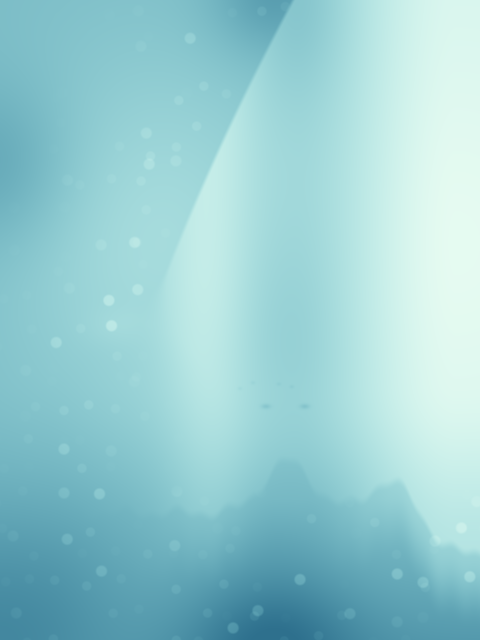
A Shadertoy shader for this background:

```glsl
// Soft elliptical falloff, 1 at the centre
float glow(vec2 p, vec2 center, vec2 size) {
    vec2 d = (p - center) / size;
    return exp(-dot(d, d));
}

vec3 hash3(vec2 cell) {
    vec3 h = fract(cell.xyx * vec3(0.1031, 0.1030, 0.0973));
    h += dot(h, h.yzx + 33.33);
    return fract((h.xxy + h.yzz) * h.zyx);
}

// Aqua ramp: deep teal through cyan to pale mint
vec3 aquaRamp(float tone) {
    float t2 = tone * tone;
    return vec3(tone, 0.213 + 1.355 * tone - 0.555 * t2,
                0.38 + 1.05 * tone - 0.47 * t2);
}

// Curved diagonal border between the two veils
float veilEdge(float y) {
    float rise = max(y - 0.48, 0.0);
    return 0.30 + rise * (0.484 + 0.22 * rise);
}

float ridgeHeight(float x) {
    float hills = 0.08 * exp(-pow((x - 0.60) / 0.07, 2.0))
                + 0.045 * exp(-pow((x - 0.81) / 0.07, 2.0));
    float ragged = 0.006 * sin(55.0 * x) + 0.004 * sin(121.0 * x + 1.0);
    return 0.20 + hills + ragged - 0.06 * smoothstep(0.84, 0.94, x);
}

// Dim veil on the left
float leftTone(vec2 p) {
    float tone = 0.48 + 0.17 * glow(p, vec2(0.33, 0.62), vec2(0.32, 0.30));
    tone -= 0.12 * glow(p, vec2(0.0, 0.74), vec2(0.16, 0.13));
    tone -= 0.15 * glow(p, vec2(0.57, 1.01), vec2(0.13, 0.10));
    tone += 0.03 * glow(p, vec2(0.25, 0.49), vec2(0.07, 0.03));
    tone -= 0.08 * (1.0 - smoothstep(0.10, 0.42, p.y));
    return tone - 0.14 * glow(p, vec2(0.0), vec2(0.30, 0.18));
}

// Bright veil with a pale column, a blue trough and a light at the right
float rightTone(vec2 p) {
    float column = exp(-pow((p.x - 0.43) / 0.10, 2.0));
    float tone = 0.62 + column * mix(0.09, 0.15, smoothstep(0.25, 0.60, p.y));
    tone += 0.22 * smoothstep(0.62, 0.95, p.x);
    tone += 0.06 * glow(p, vec2(0.95, 0.62), vec2(0.30, 0.30));
    tone -= 0.05 * glow(p, vec2(0.59, 0.48), vec2(0.12, 0.16));
    tone -= 0.10 * glow(p, vec2(0.61, 1.0), vec2(0.12, 0.15));
    return tone - 0.14 * (1.0 - smoothstep(0.12, 0.40, p.y));
}

// Misty ground under the ragged ridge
float addRidge(float tone, vec2 p) {
    float depth = ridgeHeight(p.x) - p.y;
    float cover = smoothstep(-0.008, 0.010, depth);
    float ground = mix(0.36, 0.54, clamp(p.y / 0.22, 0.0, 1.0));
    float density = mix(0.35, 1.0, smoothstep(0.0, 0.12, depth));
    return mix(tone, ground, cover * density) - 0.03 * cover;
}

// One jittered disc per cell, shown only where its hash allows
float orbs(vec2 q, float cellSize, float radius, float seed) {
    vec2 grid = q / cellSize;
    vec3 h = hash3(floor(grid) + seed);
    vec2 center = 0.25 + 0.5 * h.xy;
    float dist = length(fract(grid) - center) * cellSize;
    float disc = 1.0 - smoothstep(radius * 0.65, radius * 1.1, dist);
    return disc * smoothstep(0.45, 1.0, h.z);
}

// Row of small drifting flecks; every third one is larger
float flecks(vec2 p) {
    float sum = 0.0;
    for (int i = 0; i < 6; i++) {
        float k = float(i);
        float large = max(cos(2.0944 * (k - 2.0)), 0.0);
        vec2 center = vec2(0.50 + 0.027 * k, 0.393 - 0.028 * large);
        center.y += 0.012 * sin(k * 2.3) * (1.0 - large);
        vec2 size = mix(vec2(0.005, 0.003), vec2(0.010, 0.004), large);
        sum += glow(p, center, size) * mix(0.4, 1.0, large);
    }
    return sum;
}

void mainImage(out vec4 fragColor, in vec2 fragCoord) {
    vec2 p = fragCoord / iResolution.xy;
    vec2 q = fragCoord / iResolution.x;

    // Veils: crisp border above, melting together below
    float edge = veilEdge(p.y);
    float blur = mix(0.20, 0.006, smoothstep(0.34, 0.58, p.y));
    float veil = smoothstep(edge - blur, edge + blur, p.x);
    float tone = mix(leftTone(p), addRidge(rightTone(p), p), veil);

    // Deep pool at the lower centre
    tone -= 0.07 * glow(p, vec2(0.58, 0.13), vec2(0.15, 0.12));
    tone -= 0.14 * glow(p, vec2(0.57, 0.0), vec2(0.18, 0.09));

    // Orbs along the border and over the ground
    float nearEdge = (1.0 - veil) * exp(-pow((p.x - edge + 0.10) / 0.17, 2.0));
    float ground = (1.0 - smoothstep(0.16, 0.26, p.y)) * smoothstep(0.1, 0.4, p.x);
    float region = max(nearEdge, ground);
    tone += region * 0.10 * orbs(q, 0.085, 0.013, 3.0);
    tone += region * 0.04 * orbs(q + 0.031, 0.060, 0.011, 17.0);

    tone -= 0.08 * flecks(p);
    fragColor = vec4(aquaRamp(clamp(tone, 0.18, 0.90)), 1.0);
}
```
